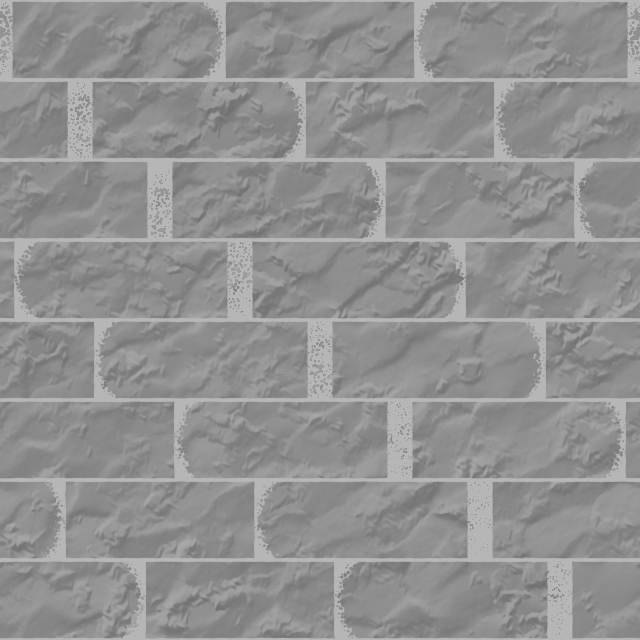
This texture map is drawn by a Shadertoy shader. Its source:

```glsl
const float ROWS = 8.0;
const float COLUMNS = 3.0;
const float GAP = 0.117;         // upright joint, in brick periods
const float BED_HALF = 0.0235;   // half of the flat joint, in row heights
const float FIRST_BRICK = 0.0195;
const vec3 STONE = vec3(0.55);
const vec3 MORTAR = vec3(0.715);

vec2 hash2(vec2 p) {
    vec3 q = fract(p.xyx * vec3(0.1031, 0.1030, 0.0973));
    q += dot(q, q.yzx + 33.33);
    return fract((q.xx + q.yz) * q.zy);
}

// Layered, turned sines, roughly -0.8 to 0.8
float waves(vec2 p) {
    float sum = 0.0, amp = 0.5;
    for (int i = 0; i < 4; i++) {
        sum += amp * sin(p.x + 1.7 * sin(p.y)) * cos(1.1 * p.y + 1.3 * sin(0.8 * p.x));
        p = mat2(1.6, 1.2, -1.2, 1.6) * p + 2.3;
        amp *= 0.5;
    }
    return sum;
}

// Distance to the nearest scattered site
float cellular(vec2 p) {
    vec2 base = floor(p), f = p - base;
    float nearest = 4.0;
    for (int j = -1; j <= 1; j++)
    for (int i = -1; i <= 1; i++) {
        vec2 cell = vec2(i, j);
        vec2 d = cell + hash2(base + cell) - f;
        nearest = min(nearest, dot(d, d));
    }
    return sqrt(nearest);
}

// Blended planes per cell: x is the tilt, y the raised ledges
vec2 facets(vec2 p, float sharpness) {
    vec2 base = floor(p), f = p - base, sum = vec2(0.0);
    float total = 0.0;
    for (int j = -1; j <= 1; j++)
    for (int i = -1; i <= 1; i++) {
        vec2 cell = vec2(i, j);
        vec2 d = cell + hash2(base + cell) - f;
        float weight = exp(-sharpness * dot(d, d));
        vec2 tilt = hash2(base + cell + 17.3) - 0.5;
        float rise = pow(hash2(base + cell + 51.7).x, 4.0);
        sum += weight * vec2(dot(d, tilt), rise);
        total += weight;
    }
    return sum / total;
}

float stoneHeight(vec2 p) {
    vec2 w = p + 0.009 * vec2(waves(p * 40.0), waves(p * 40.0 + 9.0));
    vec2 grain = vec2(dot(w, vec2(0.8, -0.6)) * 11.0, dot(w, vec2(0.6, 0.8)) * 18.0);
    vec2 coarse = facets(grain, 9.0) / 14.0;
    vec2 fine = facets(w * 36.0, 7.0) / 36.0;
    float chipped = smoothstep(-0.1, 0.4, waves(p * 30.0 + 1.0));
    float rough = smoothstep(0.05, 0.45, waves(p * 27.0 + 4.0));
    return 0.6 * coarse.x + 0.5 * chipped * coarse.y + rough * (0.5 * fine.x + 0.7 * fine.y);
}

// Relief lit from the upper left
float relief(vec2 p) {
    const float reach = 0.0016;
    float slope = (stoneHeight(p + reach * vec2(0.4, 0.9)) - stoneHeight(p)) / reach;
    return 0.12 * slope / (1.0 + abs(slope));
}

// Stone bulging into the joint with a ragged rim
float bulge(float along, float v, float grit) {
    float rim = 0.82 * pow(max(4.0 * v * (1.0 - v), 0.0), 0.7);
    return smoothstep(-0.12, 0.14, rim - along + 0.5 * (0.4 - grit));
}

// Loose specks gathered around a spot in the joint
float specks(float along, float v, float grit, vec2 seed) {
    vec2 offset = vec2(along - 0.5, (v - mix(0.35, 0.65, seed.x)) * 1.5);
    float density = mix(0.2, 0.5, seed.y) * (1.0 - 1.3 * dot(offset, offset));
    return 0.8 * smoothstep(-0.08, 0.1, density - grit);
}

void mainImage(out vec4 fragColor, in vec2 fragCoord) {
    vec2 p = fragCoord / iResolution.xy;
    p.y = 1.0 - p.y;
    float soft = 0.75 / iResolution.y;

    // Courses step sideways by an eighth of the canvas
    float row = floor(p.y * ROWS);
    float v = fract(p.y * ROWS);
    float u = (p.x - row / ROWS - FIRST_BRICK) * COLUMNS + 0.5 * GAP;
    float joint = floor(u - 0.5);
    float x = u - 1.0 - joint;
    float along = x / GAP + 0.5;
    float kind = mod(joint, 3.0);

    // The stone on either side owns the worn joint
    float split = kind < 0.5 ? 0.5 * GAP : (kind < 1.5 ? -0.5 * GAP : 0.0);
    float side = step(split, x);
    vec2 brick = vec2(mod(joint + side, 3.0), row);
    vec2 local = vec2((x - side) / COLUMNS, v / ROWS);
    vec2 place = local + 3.0 + brick * vec2(1.37, 0.83);
    float tint = 0.016 * (hash2(brick + 8.0).x - 0.5) + 0.012 * waves(place * 22.0);
    vec3 stone = STONE + tint + relief(place);

    // Joint wear alternates: left bulge, right bulge, specks
    float grit = cellular(p * 175.0) + 0.35 * waves(p * 95.0);
    float worn;
    if (kind < 0.5) worn = bulge(along, v, grit);
    else if (kind < 1.5) worn = bulge(1.0 - along, v, grit);
    else worn = specks(along, v, grit, hash2(vec2(row, 5.0)));

    // Mortar joints with slightly uneven edges
    float wobble = 0.0008 * waves(p * 110.0);
    float upright = (0.5 * GAP - abs(x)) / COLUMNS + wobble;
    float bed = (BED_HALF - min(v, 1.0 - v)) / ROWS + wobble;
    float mortar = smoothstep(-soft, soft, upright) * (1.0 - worn);
    mortar = max(mortar, smoothstep(-soft, soft, bed));

    fragColor = vec4(mix(stone, MORTAR, mortar), 1.0);
}
```
